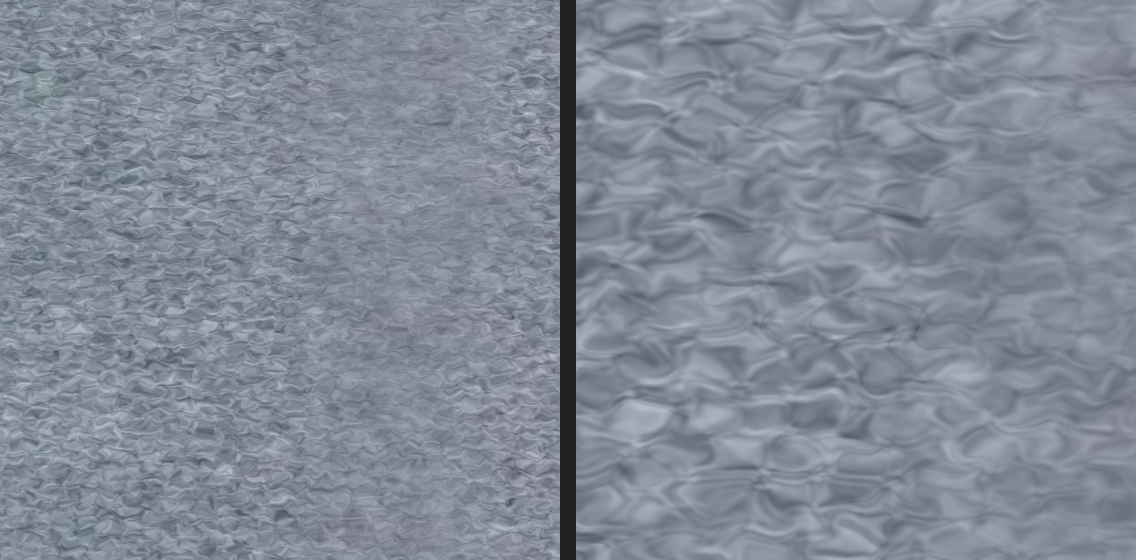
Left: the whole. Right: its middle third, enlarged.
Give the GLSL for this texture, as a WebGL 2 fragment shader.

```glsl
#version 300 es
precision highp float;

uniform vec2 u_resolution;
out vec4 fragColor;

// Unit gradient for a lattice cell
vec2 cellGradient(vec2 cell, uint seed) {
    uvec2 q = uvec2(ivec2(cell)) * uvec2(1597u, 3812u + 1u);
    uint n = (q.x ^ (q.y << 8u)) + seed * 7919u;
    n = (n ^ (n >> 15u)) * 73471u;
    n = (n ^ (n >> 13u)) * 91193u;
    n ^= n >> 16u;
    float angle = float(n & 65535u) / 65536.0 * 6.28319;
    return vec2(cos(angle), sin(angle));
}

float gradientNoise(vec2 p, uint seed) {
    vec2 cell = floor(p);
    vec2 f = p - cell;
    vec2 u = f * f * f * (f * (f * 6.0 - 15.0) + 10.0);
    vec2 e = vec2(1.0, 0.0);
    float a = dot(cellGradient(cell, seed), f);
    float b = dot(cellGradient(cell + e.xy, seed), f - e.xy);
    float c = dot(cellGradient(cell + e.yx, seed), f - e.yx);
    float d = dot(cellGradient(cell + e.xx, seed), f - e.xx);
    return mix(mix(a, b, u.x), mix(c, d, u.x), u.y);
}

// Bends straight noise into ragged flakes
vec2 warp(vec2 p, vec2 frequency, vec2 amount, uint seed) {
    vec2 q = p * frequency;
    return p + amount * vec2(gradientNoise(q, seed), gradientNoise(q, seed + 1u));
}

// Flat grains of three sizes, wider than tall
float flakes(vec2 p) {
    float sum = 0.0;
    float weight = 1.0;
    vec2 frequency = vec2(31.0, 58.0);
    for (uint i = 0u; i < 3u; i++) {
        sum += weight * gradientNoise(p * frequency + float(i) * 17.3, 10u + i);
        frequency *= vec2(1.85, 1.75);
        weight *= 0.76;
    }
    return sum;
}

// Thin dark seams along the zero lines of the noise
float seams(vec2 p, vec2 frequency, float width, uint seed) {
    float line = 1.0 - smoothstep(0.0, width, abs(gradientNoise(p * frequency, seed)));
    float gate = smoothstep(0.0, 0.3, gradientNoise(p * frequency * 0.45, seed + 1u));
    return line * gate;
}

// Scattered small hollows
float pits(vec2 p, vec2 frequency, uint seed) {
    return smoothstep(0.28, 0.5, gradientNoise(p * frequency, seed));
}

// Strength of the grain: weak inside a worn vertical band
float roughness(vec2 p) {
    float sway = 0.16 * gradientNoise(p * vec2(3.0, 4.0), 30u);
    float away = abs(p.x - 0.71 + sway);
    float patches = 0.35 * gradientNoise(p * vec2(8.0, 12.0), 31u);
    return mix(0.62, 1.08, smoothstep(0.06, 0.28, away)) + patches;
}

void main() {
    vec2 uv = gl_FragCoord.xy / u_resolution;

    // Grains shrink slightly toward the top
    vec2 p = vec2(uv.x, uv.y * (1.0 + 0.15 * uv.y));
    vec2 ragged = warp(p, vec2(38.0, 52.0), vec2(0.022, 0.013), 40u);

    float rough = roughness(p);
    float grain = flakes(ragged);

    // Light from above catches the upper side of each flake
    float relief = grain - flakes(ragged - vec2(0.001, 0.004));

    // Tone from broad mottling to fine detail
    float tone = 0.549;
    tone += 0.045 * gradientNoise(p * vec2(4.0, 6.0), 50u);
    tone += 0.065 * gradientNoise(p * vec2(13.0, 22.0), 51u);
    tone += rough * (0.135 * grain + 0.045 * relief);
    tone -= rough * 0.045 * seams(ragged, vec2(24.0, 46.0), 0.08, 52u);
    tone -= rough * 0.075 * pits(ragged, vec2(25.0, 42.0), 54u);
    tone += rough * 0.035 * pits(ragged, vec2(28.0, 50.0), 55u);
    tone += 0.022 * gradientNoise(p * vec2(110.0, 190.0), 56u);

    // Cool blue grey drifting between green and violet
    float drift = gradientNoise(p * vec2(7.0, 10.0), 60u) + 0.6 * (uv.x - 0.5);
    vec3 tint = vec3(-0.030, 0.0, 0.050) + drift * vec3(0.018, -0.008, 0.014);

    fragColor = vec4(clamp(tone + tint, 0.0, 1.0), 1.0);
}
```
